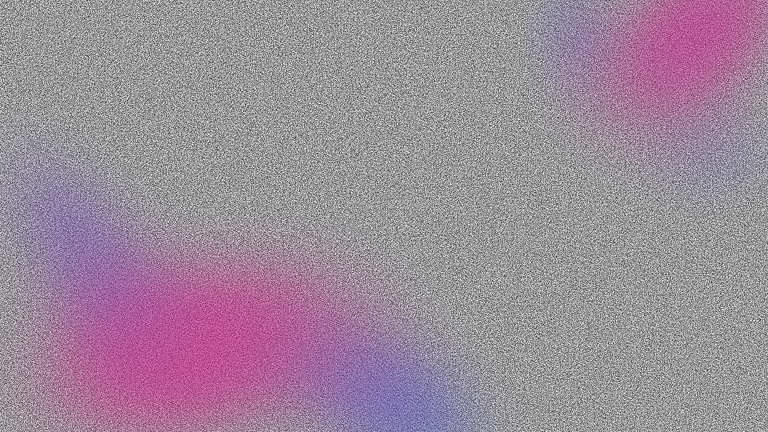
Give the GLSL for this background, as a Shadertoy shader.

```glsl
const vec3 BASE_GREY = vec3(0.598, 0.598, 0.602);
const vec3 BLUE = vec3(0.42, 0.43, 0.74);
const vec3 PINK = vec3(0.78, 0.27, 0.57);

const float MAX_COVER = 0.88;      // opacity in the heart of a glow
const float COVER_START = 0.10;    // density where colour begins to show
const float COVER_FULL = 1.18;     // density where colour is strongest
const float GRAIN_ROWS = 283.0;    // coarse grain cells per canvas height
const float GRAIN_BARE = 0.41;     // grain contrast on the bare grey
const float GRAIN_COVERED = 0.19;  // grain contrast under full colour

struct Glow {
    vec2 centre;    // in canvas heights
    vec2 radii;
    float angle;
    float pinkness; // 0 = blue, 1 = pink
    float strength;
};

const int GLOW_COUNT = 6;
const Glow GLOWS[GLOW_COUNT] = Glow[GLOW_COUNT](
    Glow(vec2(0.45, 0.19), vec2(0.39, 0.22), 0.25, 1.0, 1.1),
    Glow(vec2(0.17, 0.46), vec2(0.27, 0.16), -0.94, 0.20, 0.68),
    Glow(vec2(0.93, 0.05), vec2(0.24, 0.17), -0.50, 0.0, 0.82),
    Glow(vec2(1.61, 0.92), vec2(0.30, 0.18), 0.75, 0.92, 1.0),
    Glow(vec2(1.31, 0.94), vec2(0.11, 0.17), 0.0, 0.0, 0.42),
    Glow(vec2(1.67, 0.62), vec2(0.18, 0.13), 0.2, 0.0, 0.36)
);

mat2 rotation(float angle) {
    float c = cos(angle), s = sin(angle);
    return mat2(c, s, -s, c);
}

// Unit gradient at a lattice point, from an integer hash
vec2 latticeGradient(vec2 cell) {
    uvec2 k = uvec2(ivec2(cell) + 4096);
    uint h = k.x * 73757u + k.y * 91229u;
    h = (h ^ (h >> 15u)) * 48271u;
    h = (h ^ (h >> 13u)) * 69621u;
    h ^= h >> 16u;
    float angle = float(h & 65535u) * 6.28318 / 65536.0;
    return vec2(cos(angle), sin(angle));
}

float gradientNoise(vec2 p) {
    vec2 cell = floor(p), f = p - cell;
    vec2 u = f * f * f * (f * (f * 6.0 - 15.0) + 10.0);
    vec2 e = vec2(1.0, 0.0);
    float a = dot(latticeGradient(cell), f);
    float b = dot(latticeGradient(cell + e.xy), f - e.xy);
    float c = dot(latticeGradient(cell + e.yx), f - e.yx);
    float d = dot(latticeGradient(cell + e.xx), f - e.xx);
    return mix(mix(a, b, u.x), mix(c, d, u.x), u.y);
}

// Two turned octaves hide the lattice
float grain(vec2 p) {
    vec2 q = p * GRAIN_ROWS;
    return gradientNoise(rotation(0.53) * q)
         + gradientNoise(rotation(1.17) * q * 1.63 + 57.3);
}

float glowDensity(Glow glow, vec2 p) {
    vec2 q = rotation(-glow.angle) * (p - glow.centre) / glow.radii;
    return glow.strength * exp(-dot(q, q));
}

void mainImage(out vec4 fragColor, in vec2 fragCoord) {
    vec2 p = fragCoord / iResolution.y;

    // Blend glow hues by density
    float density = 0.0, pinkDensity = 0.0;
    for (int i = 0; i < GLOW_COUNT; i++) {
        float d = glowDensity(GLOWS[i], p);
        density += d;
        pinkDensity += d * GLOWS[i].pinkness;
    }
    vec3 glowColour = mix(BLUE, PINK, pinkDensity / max(density, 1e-4));
    float cover = smoothstep(COVER_START, COVER_FULL, density);

    // Grain fades where the colour is dense
    vec3 colour = mix(BASE_GREY, glowColour, cover * MAX_COVER);
    colour += grain(p) * mix(GRAIN_BARE, GRAIN_COVERED, cover);
    fragColor = vec4(clamp(colour, 0.0, 1.0), 1.0);
}
```
